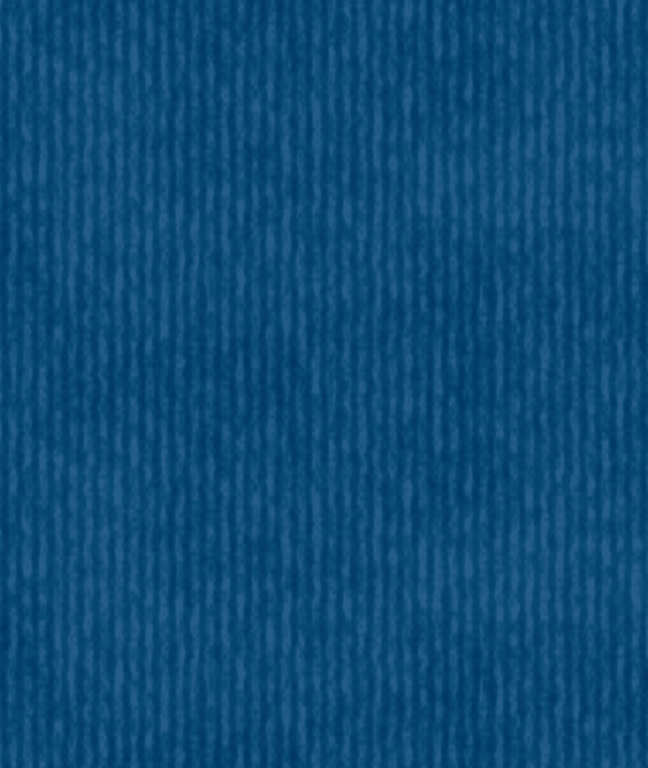
A WebGL 2 fragment shader for this texture:

```glsl
#version 300 es
precision highp float;
// Blue corduroy: narrow vertical ribs with worn, mottled pile.
uniform vec2 u_resolution;
out vec4 fragColor;

const float RIBS = 42.6;         // ribs across the canvas
const float RIB_SHIFT = 0.19;    // moves the first crest, in ribs
const float TILES_DOWN = 1.95;   // vertical repeats of the wear
const float RIB_DEPTH = 0.50;
const float RIB_WOBBLE = 0.22;   // sideways wander, in ribs
const float FLECK_AMOUNT = 0.62;
const float GRAIN_AMOUNT = 0.42;
const float CLOUD_AMOUNT = 0.24;
const float BAND_AMOUNT = 0.05;
const float TAU = 6.2831853;

// Noise cells: across the canvas, down one tile
const vec2 GRAIN_CELLS = vec2(190.0, 92.0);
const vec2 FLECK_CELLS = vec2(92.0, 28.0);
const vec2 CLOUD_CELLS = vec2(7.0, 4.0);
const vec2 WOBBLE_CELLS = vec2(60.0, 34.0);

const vec3 VALLEY = vec3(0.000, 0.220, 0.390);
const vec3 CLOTH = vec3(0.036, 0.295, 0.455);
const vec3 WORN = vec3(0.145, 0.365, 0.540);

// Integer hash to the range 0..1
float hash(ivec2 cell, int seed) {
  uint h = uint(cell.x) * 1597u + uint(cell.y) * 51749u + uint(seed) * 7919u;
  h = h * 747796u + 28913u;
  h = (h ^ (h >> 15)) * 73244475u;
  h = (h ^ (h >> 13)) * 26699u;
  h ^= h >> 16;
  return float(h & 65535u) / 65535.0;
}

// Smooth value noise, centred on zero, repeating vertically with each tile
float noise(vec2 tile, vec2 cells, int seed) {
  vec2 p = tile * cells;
  ivec2 i = ivec2(floor(p));
  vec2 f = fract(p);
  f = f * f * (3.0 - 2.0 * f);
  int rows = int(cells.y);
  int y0 = i.y % rows;
  int y1 = (i.y + 1) % rows;
  float low = mix(hash(ivec2(i.x, y0), seed), hash(ivec2(i.x + 1, y0), seed), f.x);
  float high = mix(hash(ivec2(i.x, y1), seed), hash(ivec2(i.x + 1, y1), seed), f.x);
  return mix(low, high, f.y) - 0.5;
}

// Rounded crest with a narrower valley, 0..1
float ribProfile(float x) {
  return smoothstep(-1.15, 0.9, cos(TAU * x));
}

void main() {
  vec2 uv = gl_FragCoord.xy / u_resolution;
  vec2 tile = vec2(uv.x, uv.y * TILES_DOWN);

  // Ribs with slightly ragged edges
  float wobble = noise(tile, WOBBLE_CELLS, 1) * RIB_WOBBLE;
  float ribX = uv.x * RIBS + RIB_SHIFT + wobble;
  float crest = ribProfile(ribX);

  // Pile: upright flecks on the crests, fine grain everywhere
  float fleck = noise(tile, FLECK_CELLS, 2) * mix(0.35, 1.0, crest);
  float grain = noise(tile, GRAIN_CELLS, 3) * mix(0.6, 1.0, crest);

  // Broad fading and a soft vertical rhythm
  float cloud = noise(tile, CLOUD_CELLS, 4);
  float band = -cos(TAU * (tile.y - 1.0));

  float tone = 0.47 + RIB_DEPTH * (crest - 0.5) + FLECK_AMOUNT * fleck
    + GRAIN_AMOUNT * grain + CLOUD_AMOUNT * cloud + BAND_AMOUNT * band;
  tone = clamp(tone, 0.0, 1.0);

  vec3 color = tone < 0.5 ? mix(VALLEY, CLOTH, tone * 2.0)
                          : mix(CLOTH, WORN, tone * 2.0 - 1.0);
  fragColor = vec4(color, 1.0);
}
```
